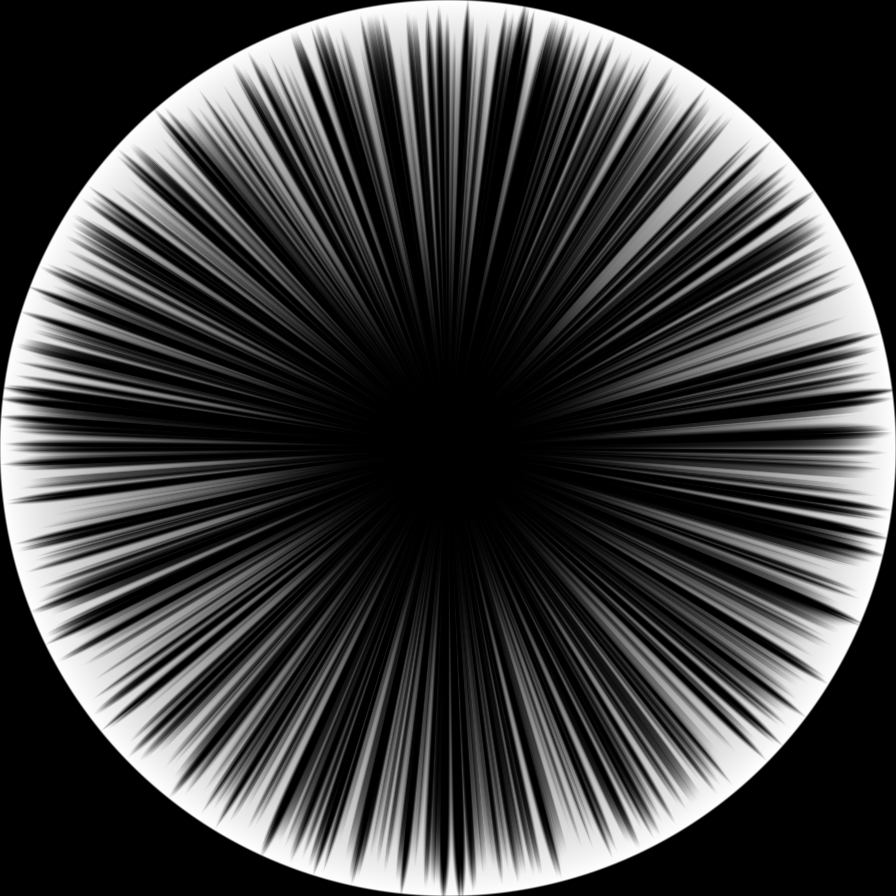
This background is drawn by a three.js fragment shader. Its source:

```glsl
varying vec2 vUv;

const float TAU = 6.2831853;
const vec2 CENTER = vec2(0.5);
const float DISC_RADIUS = 0.5;
const float EDGE_SOFTNESS = 0.003;

const float COARSE_RAYS = 76.0;
const float MEDIUM_RAYS = 168.0;
const float FINE_RAYS = 310.0;
const vec3 RAY_WEIGHTS = vec3(0.72, 0.72, 0.54);
const float MAX_GAP = 0.62;

const float SECTOR_DEPTH = 0.085;
const float SECTOR_BRIGHT_LIMIT = 0.9;
const float RAY_DARK = 0.28;
const float RAY_LIGHT = 1.0;
const float INNER_SHADE = 0.13;
const float RADIAL_FALLOFF = 1.3;
const float RIM_LIFT = 0.82;
const float RIM_POWER = 13.0;

const vec3 BACKDROP = vec3(0.0);
const vec3 RAY_COLOR = vec3(1.0);

float hash(float cell, float seed) {
  return fract(sin(cell * 12.9898 + seed * 78.233) * 43758.5453);
}

// Distance to the nearest jittered spoke, wrapping around the circle
float cellularSpokes(float turn, float count, float seed) {
  float position = turn * count;
  float cell = floor(position);
  float nearest = MAX_GAP;
  for (int i = -1; i <= 1; i++) {
    float neighbor = cell + float(i);
    float spoke = neighbor + hash(mod(neighbor, count), seed);
    nearest = min(nearest, abs(position - spoke));
  }
  return nearest;
}

// One angular wave, darkest at the given angle in degrees
float sectorWave(float angle, float frequency, float darkAngle) {
  return -cos(frequency * (angle - radians(darkAngle)));
}

// Broad dark and bright wedges
float sectors(float angle) {
  float wedges = sectorWave(angle, 4.0, 76.0)
               + 0.8 * sectorWave(angle, 11.0, 8.0)
               + sectorWave(angle, 15.0, 9.0);
  return min(wedges, SECTOR_BRIGHT_LIMIT);
}

void main() {
  vec2 offset = vUv - CENTER;
  float radius = length(offset) / DISC_RADIUS;
  float angle = atan(offset.y, offset.x + 1e-6);
  float turn = angle / TAU + 0.5;

  // Layered spokes
  vec3 spokes = vec3(
    cellularSpokes(turn, COARSE_RAYS, 1.0),
    cellularSpokes(turn, MEDIUM_RAYS, 2.0),
    cellularSpokes(turn, FINE_RAYS, 3.0));
  float density = dot(spokes, RAY_WEIGHTS) + SECTOR_DEPTH * sectors(angle);

  // Shadows widen toward the center and thin out at the bright rim
  float lift = RIM_LIFT * pow(radius, RIM_POWER) - INNER_SHADE * (1.0 - radius);
  float rays = smoothstep(RAY_DARK, RAY_LIGHT, density + lift);
  float glow = pow(radius, RADIAL_FALLOFF) * smoothstep(0.08, 0.55, radius);

  // Disc cutout
  float disc = 1.0 - smoothstep(1.0 - EDGE_SOFTNESS, 1.0 + EDGE_SOFTNESS, radius);
  gl_FragColor = vec4(mix(BACKDROP, RAY_COLOR, clamp(rays * glow, 0.0, 1.0) * disc), 1.0);
}
```
